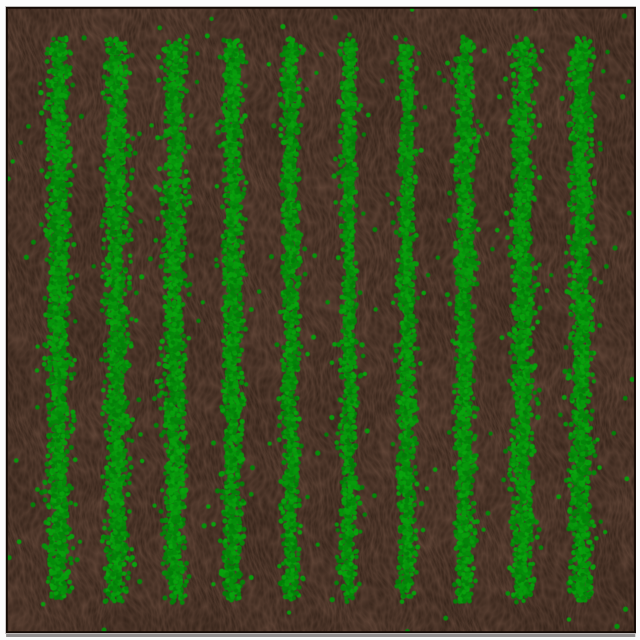
Write a WebGL 1 fragment shader that draws this pattern.

```glsl
precision highp float;

uniform vec2 u_resolution;

const float ROW_COUNT = 10.0;
const float ROW_FIRST = 0.0915;
const float ROW_SPACING = 0.0907;
const vec2 ROW_ENDS = vec2(0.052, 0.948);
const float NARROWEST_ROW = 5.1;
const float SPREAD_MIN = 0.0062;
const float SPREAD_MAX = 0.0090;
const float LEAF_CELL = 0.0055;
const float LEAF_RADIUS = 0.0037;
const float LEAF_SOFTNESS = 0.0013;
const vec2 FIELD_MIN = vec2(0.0105, 0.0120);
const vec2 FIELD_MAX = vec2(0.9920, 0.9880);
const float BORDER_HALF_WIDTH = 0.0016;
const float SHADOW_Y = 0.0070;
const float SHADOW_HALF_WIDTH = 0.0022;

const vec3 SOIL_DARK = vec3(0.215, 0.145, 0.105);
const vec3 SOIL_LIGHT = vec3(0.385, 0.275, 0.220);
const vec3 LEAF_DARK = vec3(0.01, 0.48, 0.03);
const vec3 LEAF_LIGHT = vec3(0.03, 0.64, 0.05);
const vec3 BORDER_COLOR = vec3(0.08, 0.04, 0.02);
const vec3 SHADOW_COLOR = vec3(0.56, 0.55, 0.55);
const vec3 MARGIN_COLOR = vec3(0.99);

vec2 hash2(vec2 p) {
  vec2 q = vec2(dot(p, vec2(127.1, 311.7)), dot(p, vec2(269.5, 183.3)));
  return fract(sin(q) * 43758.55);
}

// Distance to the nearest scattered point
float cellular(vec2 p) {
  vec2 cell = floor(p);
  float nearest = 2.0;
  for (int j = -1; j <= 1; j++) {
    for (int i = -1; i <= 1; i++) {
      vec2 id = cell + vec2(float(i), float(j));
      nearest = min(nearest, length(id + hash2(id) - p));
    }
  }
  return nearest;
}

// Fibrous soil: stretched cells bent by sines, over broad patches
vec3 soilColor(vec2 uv) {
  vec2 bent = uv;
  bent.x += 0.006 * sin(uv.y * 31.0 + 4.0 * sin(uv.x * 17.0));
  bent.x += 0.003 * sin(uv.y * 73.0 + uv.x * 41.0) + 0.12 * uv.y;
  float fibres = 0.5 * cellular(bent * vec2(105.0, 38.0))
               + 0.5 * cellular(bent * vec2(190.0, 75.0) + 31.0);
  float patches = sin(uv.x * 23.0 + 2.0 * sin(uv.y * 11.0))
                * sin(uv.y * 19.0 + 2.0 * sin(uv.x * 13.0));
  float tone = 0.5 + 1.0 * (fibres - 0.48) + 0.09 * patches;
  return mix(SOIL_DARK, SOIL_LIGHT, clamp(tone, 0.0, 1.0));
}

// Chance that a leaf grows at a point, falling off across its row
float leafChance(vec2 p) {
  float row = clamp(floor((p.x - ROW_FIRST) / ROW_SPACING + 0.5), 0.0, ROW_COUNT - 1.0);
  float wander = 0.0012 * sin(p.y * 37.0 + row * 2.4);
  float offset = p.x - ROW_FIRST - row * ROW_SPACING - wander;
  float outward = min(abs(row - NARROWEST_ROW) / 3.5, 1.0);
  float spread = mix(SPREAD_MIN, SPREAD_MAX, outward);
  spread *= 1.0 + 0.09 * sin(p.y * 61.0 + row * 5.1);
  float z = offset / spread;
  float ends = smoothstep(ROW_ENDS.x, ROW_ENDS.x + 0.025, p.y)
             * smoothstep(-ROW_ENDS.y, 0.025 - ROW_ENDS.y, -p.y);
  return ends * (exp(-0.5 * z * z) + 0.015 * exp(-0.12 * z * z));
}

// Two overlapping jittered grids of round leaves
vec3 addLeaves(vec3 color, vec2 uv, float pixel) {
  float soft = max(LEAF_SOFTNESS, pixel);
  for (int layer = 0; layer < 2; layer++) {
    float shift = 0.5 * float(layer);
    vec2 cell = floor(uv / LEAF_CELL + shift);
    for (int j = -1; j <= 1; j++) {
      for (int i = -1; i <= 1; i++) {
        vec2 id = cell + vec2(float(i), float(j));
        vec2 seed = id + 211.0 * float(layer);
        vec2 center = (id - shift + hash2(seed)) * LEAF_CELL;
        vec2 trait = hash2(seed + 57.3);
        float radius = LEAF_RADIUS * mix(0.85, 1.1, trait.y);
        float disc = 1.0 - smoothstep(radius - soft, radius + soft, length(uv - center));
        float present = step(trait.x, leafChance(center));
        vec3 leaf = mix(LEAF_DARK, LEAF_LIGHT, fract(trait.y * 7.0));
        color = mix(color, leaf, disc * present);
      }
    }
  }
  return color;
}

float band(float d, float halfWidth, float pixel) {
  return 1.0 - smoothstep(halfWidth - pixel * 0.5, halfWidth + pixel * 0.5, abs(d));
}

void main() {
  vec2 uv = gl_FragCoord.xy / u_resolution;
  float pixel = 1.0 / min(u_resolution.x, u_resolution.y);
  vec3 field = addLeaves(soilColor(uv), uv, pixel);

  // Margin, lower shadow line and dark border
  vec2 edge = max(FIELD_MIN - uv, uv - FIELD_MAX);
  float outside = max(edge.x, edge.y);
  float shadow = band(uv.y - SHADOW_Y, SHADOW_HALF_WIDTH, pixel)
               * (1.0 - smoothstep(0.0, pixel, edge.x));
  vec3 margin = mix(MARGIN_COLOR, SHADOW_COLOR, shadow);
  vec3 color = mix(field, margin, smoothstep(-0.5 * pixel, 0.5 * pixel, outside));
  color = mix(color, BORDER_COLOR, band(outside, BORDER_HALF_WIDTH, pixel));
  gl_FragColor = vec4(color, 1.0);
}
```
